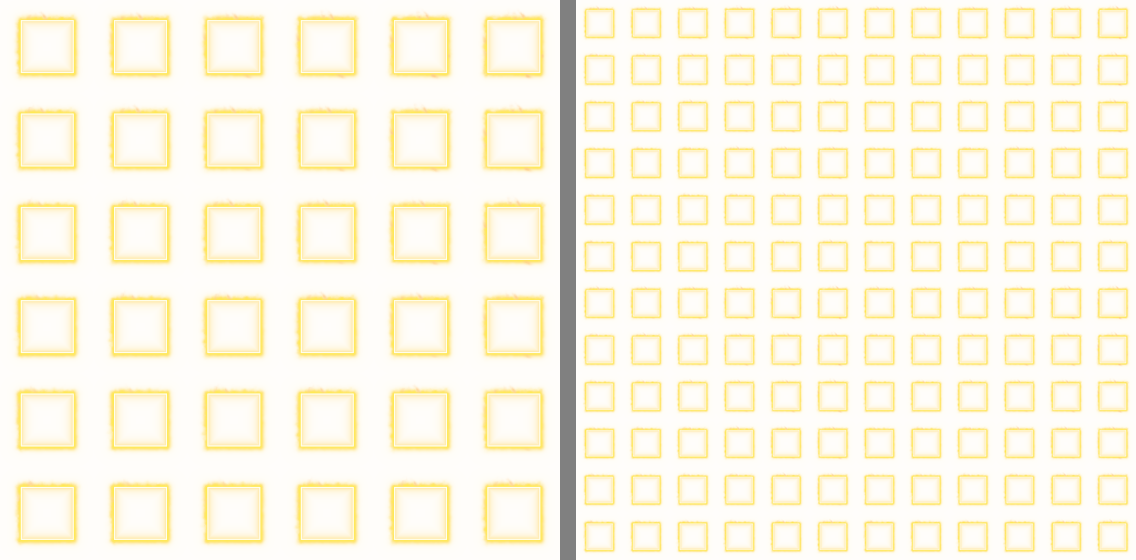
Left, the tile; right, the same tile 2 across and 2 down.
Reproduce this pattern procedurally as a three.js fragment shader.

```glsl
varying vec2 vUv;

float hash(vec2 p) {
  vec3 q = fract(vec3(p.xyx) * 0.1031);
  q += dot(q, q.yzx + 33.33);
  return fract((q.x + q.y) * q.z);
}

float noise(vec2 p) {
  vec2 i = floor(p), f = fract(p);
  f = f * f * (3.0 - 2.0 * f);
  return mix(mix(hash(i), hash(i + vec2(1, 0)), f.x),
             mix(hash(i + vec2(0, 1)), hash(i + vec2(1, 1)), f.x), f.y);
}

float fbm(vec2 p) {
  return 0.6 * noise(p) + 0.3 * noise(p * 2.1 + 7.0) + 0.1 * noise(p * 4.3 + 19.0);
}

float boxDistance(vec2 p, float halfSide) {
  vec2 q = abs(p) - halfSide;
  return length(max(q, 0.0)) + min(max(q.x, q.y), 0.0);
}

// Soft leaning lick of flame, centred at the origin
float wisp(vec2 p, vec2 size, float lean) {
  p.x += lean * p.y;
  p /= size;
  return exp(-dot(p, p));
}

void main() {
  vec2 grid = vUv * 6.0;
  vec2 cell = floor(grid);
  vec2 p = fract(grid) - vec2(0.506, 0.5);
  float pixel = fwidth(vUv.y) * 6.0;

  // The flames advance along the diagonal of the grid
  float phase = cell.x + cell.y;
  float turbulence = fbm(p * 17.0 + vec2(40.0 - phase * 0.35, 40.0 + phase * 0.2));

  float d = boxDistance(p, 0.278);
  float outside = smoothstep(-0.004, 0.004, d);

  // Hot rim outside, ragged on the left and upper sides
  float ragged = 0.3 + 0.7 * max(smoothstep(-0.24, -0.29, p.x), smoothstep(0.24, 0.29, p.y));
  float rimDistance = max(d + (turbulence - 0.5) * 0.035 * ragged, 0.0);
  float rim = exp(-pow(rimDistance / 0.041, 1.45));
  float halo = exp(-max(d, 0.0) / 0.06);
  vec3 paper = vec3(1.0, 0.994, 0.984);
  vec3 outer = mix(paper, vec3(1.0, 0.95, 0.79), halo * 0.4);
  outer = mix(outer, vec3(1.0, 0.9, 0.52), smoothstep(0.0, 0.65, rim));
  outer = mix(outer, vec3(1.0, 0.91, 0.33), smoothstep(0.4, 0.95, rim));

  // Paler amber glow inside
  float inner = 0.62 * exp(min(d, 0.0) / 0.045) + 0.3 * exp(min(d, 0.0) / 0.012);
  vec3 color = mix(mix(paper, vec3(1.0, 0.87, 0.5), inner), outer, outside);

  // Flames drifting along the top
  float flame = 0.0;
  for (int i = 0; i < 3; i++) {
    float k = float(i);
    float x = max(-0.17 + phase * 0.027 - k * 0.09, -0.25 + k * 0.03);
    float height = 0.025 + 0.022 * noise(vec2(phase * 0.6 + 3.0, k * 5.0));
    flame += wisp(p - vec2(x, 0.305 + height * 0.5), vec2(0.022, height), 0.7 - k * 0.5)
           * (0.5 + 0.05 * phase);
  }

  // Flames on the left, then late ones on the bottom and right
  for (int i = 0; i < 2; i++) {
    float y = 0.16 - phase * 0.011 - float(i) * 0.12;
    flame += wisp(p - vec2(-0.306, y), vec2(0.02, 0.05), 0.25)
           * (0.35 + 0.06 * phase) / (1.0 + float(i));
  }
  flame += wisp(p - vec2(0.145, -0.316), vec2(0.035, 0.022), 0.8) * smoothstep(4.0, 9.0, phase);
  flame += wisp(p - vec2(0.305, -0.1), vec2(0.014, 0.022), 0.0) * smoothstep(7.0, 10.0, phase) * 0.8;
  flame *= smoothstep(0.2, 0.7, turbulence) * outside;
  color = mix(color, vec3(1.0, 0.78, 0.52), min(flame * 0.85, 0.75));

  // White-hot outline
  float line = 1.0 - smoothstep(-0.5, 0.5, (abs(d) - 0.0065) / max(pixel, 0.004));
  color = mix(color, vec3(1.0, 1.0, 0.96), line * 0.95);

  gl_FragColor = vec4(color, 1.0);
}
```
